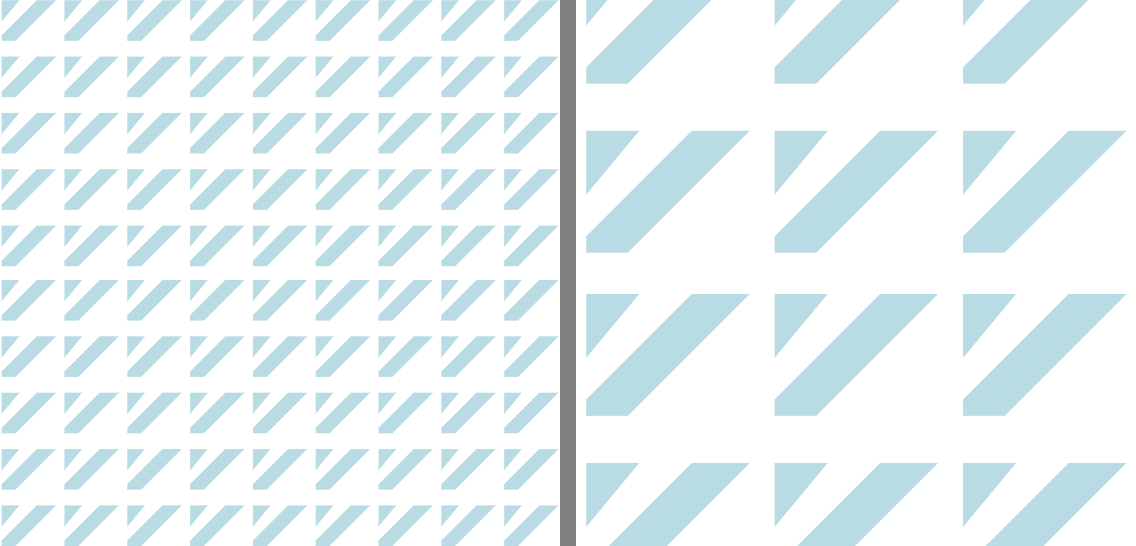
Left: the whole. Right: its middle third, enlarged.
Reproduce this pattern procedurally as a Shadertoy shader.

```glsl
#define PITCH vec2(0.11504, 0.1032)   // cell spacing, in canvas heights
#define START vec2(0.0030, 0.0004)    // top-left corner of the first motif
#define MARGIN vec2(0.007, 0.014)     // blank kept before each motif
#define MOTIF_HEIGHT 0.0744
#define BAND_RANGE vec2(0.0644, 0.0998) // x + y at the two slanted sides
#define WEDGE_SIZE vec2(0.0324, 0.0390)
#define SEAM_Y 0.5                    // rows below sit slightly closer
#define SEAM_SHIFT 0.0036
#define PAPER vec3(1.0)
#define INK vec3(0.725, 0.863, 0.894)

// Signed distance to the quadrant right of and below the motif corner
float cornerDistance(vec2 p) {
    return max(-p.x, -p.y);
}

// Slanted band, clipped by the left, top and bottom of the motif
float bandDistance(vec2 p) {
    float diagonal = p.x + p.y;
    float slant = max(BAND_RANGE.x - diagonal, diagonal - BAND_RANGE.y) * inversesqrt(2.0);
    return max(max(cornerDistance(p), p.y - MOTIF_HEIGHT), slant);
}

// Right triangle in the top-left corner
float wedgeDistance(vec2 p) {
    vec2 normal = normalize(WEDGE_SIZE.yx);
    return max(cornerDistance(p), dot(p - vec2(WEDGE_SIZE.x, 0.0), normal));
}

void mainImage(out vec4 fragColor, in vec2 fragCoord) {
    float pixel = 1.0 / iResolution.y;
    vec2 p = vec2(fragCoord.x, iResolution.y - fragCoord.y) * pixel;

    // Close up the row gap at the seam
    p.y += SEAM_SHIFT * step(SEAM_Y, p.y);

    // Repeat the motif, wrapping inside the blank gaps
    vec2 local = mod(p - START + MARGIN, PITCH) - MARGIN;

    float d = min(bandDistance(local), wedgeDistance(local));
    float coverage = clamp(0.5 - d / pixel, 0.0, 1.0);
    fragColor = vec4(mix(PAPER, INK, coverage), 1.0);
}
```
